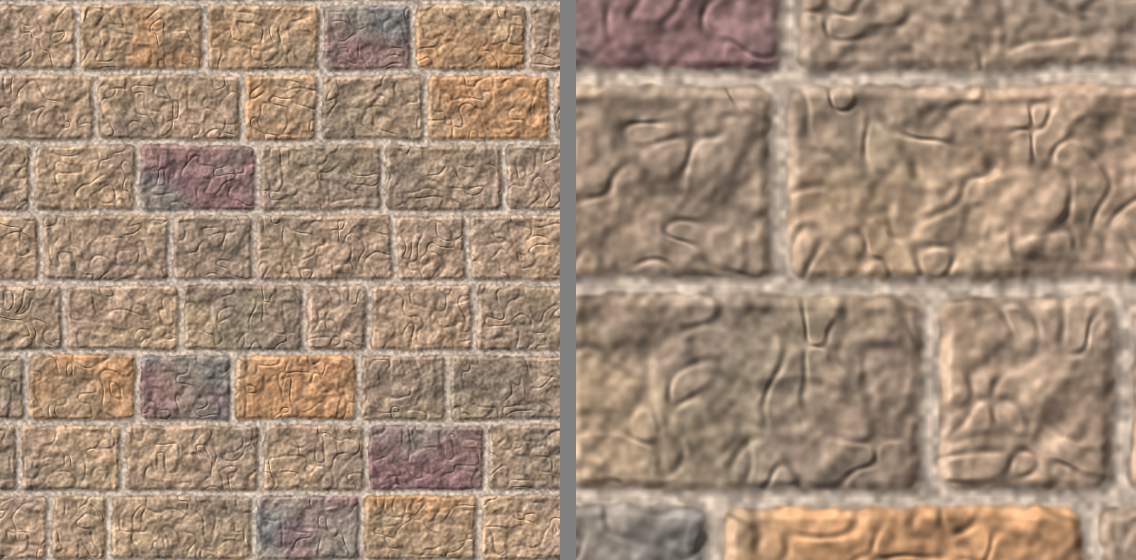
Left: the whole. Right: its middle third, enlarged.
This texture is drawn by a WebGL 2 fragment shader. Its source:

```glsl
#version 300 es
precision highp float;
// Weathered stone wall: eight courses of five unequal rounded blocks in pale mortar.
// Each block gets a hashed width and tint; a periodic noise height field,
// lit from the upper left, gives the chiselled faces and bevelled rims.
uniform vec2 u_resolution;
out vec4 fragColor;

const float COURSES = 8.0;
const float BLOCKS = 5.0;
const float COURSE_SHIFT[8] = float[8](0.64, 0.95, 0.38, 0.35, 0.48, 0.12, 0.22, 0.2);

float hash(vec2 p) {
    vec3 q = fract(p.xyx * 0.1031);
    q += dot(q, q.yzx + 33.33);
    return fract((q.x + q.y) * q.z);
}

// Value noise with n cells across the canvas, wrapping at its borders
float noise(vec2 p, float n) {
    p *= n;
    vec2 i = floor(p), f = fract(p);
    f = f * f * (3.0 - 2.0 * f);
    vec2 a = mod(i, n), b = mod(i + 1.0, n);
    return mix(mix(hash(a), hash(vec2(b.x, a.y)), f.x),
               mix(hash(vec2(a.x, b.y)), hash(b), f.x), f.y);
}

float fbm(vec2 p, float n) {
    float sum = 0.0, amp = 0.571;
    for (int k = 0; k < 3; k++) {
        sum += amp * noise(p, n);
        n *= 2.0;
        amp *= 0.5;
    }
    return sum;
}

// Position of a vertical joint, in block units
float joint(float j, float course) {
    return j + 0.5 * (hash(vec2(mod(j, BLOCKS) + 11.0, course * 7.0 + 3.0)) - 0.5);
}

float roundedBox(vec2 q, vec2 halfSize) {
    vec2 d = abs(q) - halfSize + 0.009;
    return length(max(d, 0.0)) + min(max(d.x, d.y), 0.0) - 0.009;
}

// Narrow wandering wrinkles: 0 in the groove, 1 on the face
float crease(vec2 p, float n) {
    vec2 warp = vec2(noise(p, 31.0), noise(p + 0.37, 31.0)) - 0.5;
    return smoothstep(0.0, 0.42, abs(2.0 * noise(p + 0.028 * warp, n) - 1.0));
}

float surface(vec2 p, vec2 q, vec2 halfSize) {
    float face = 1.0 - smoothstep(-0.007, 0.002, roundedBox(q, halfSize));
    float wrinkles = 0.045 * crease(p, 29.0) + 0.055 * crease(p + 0.41, 53.0);
    return face * (0.07 + wrinkles) + 0.42 * fbm(p, 44.0);
}

vec3 stoneColor(vec2 p, vec2 id) {
    float kind = hash(id * 3.0 + 5.0);
    float tone = hash(id * 5.0 + 17.0);
    float blotch = smoothstep(0.25, 0.75, fbm(p + 0.13, 11.0));
    float stain = smoothstep(0.35, 0.7, fbm(p + 0.61, 8.0));
    vec3 sand = mix(vec3(0.55, 0.495, 0.425), vec3(0.72, 0.6, 0.485), 0.45 * tone + 0.55 * blotch);
    sand = mix(sand, vec3(0.57, 0.49, 0.455), 0.35 * stain);
    vec3 rust = mix(sand, vec3(0.73, 0.54, 0.38), 0.15 + 0.6 * stain);
    vec3 plum = mix(vec3(0.49, 0.48, 0.47), vec3(0.52, 0.405, 0.4), stain);
    plum = mix(plum, sand, 0.4 * blotch);
    vec3 c = kind < 0.18 ? plum : sand;
    return kind > 0.84 ? rust : c;
}

void main() {
    vec2 p = gl_FragCoord.xy / u_resolution;
    float pixel = 1.0 / min(u_resolution.x, u_resolution.y);

    // Find the course and block, with slightly uneven joints
    vec2 sway = vec2(noise(p + 0.2, 30.0), noise(p + 0.7, 18.0)) - 0.5;
    vec2 w = p + 0.005 * sway;
    float v = (1.0 - w.y) * COURSES - 0.03;
    float course = mod(floor(v), COURSES);
    float u = w.x * BLOCKS - COURSE_SHIFT[int(course)];
    float j = floor(u);
    if (u < joint(j, course)) j -= 1.0;
    else if (u >= joint(j + 1.0, course)) j += 1.0;
    float left = joint(j, course), right = joint(j + 1.0, course);
    vec2 id = vec2(mod(j, BLOCKS), course);

    // Local block coordinates in canvas units
    vec2 q = vec2((u - 0.5 * (left + right)) / BLOCKS, (0.5 - fract(v)) / COURSES);
    vec2 halfSize = 0.5 * vec2((right - left) / BLOCKS, 1.0 / COURSES) - 0.0056;
    float d = roundedBox(q, halfSize) + 0.004 * (noise(p, 130.0) - 0.5);

    // Relief light from the upper left
    vec2 toLight = vec2(-0.0022, 0.0022);
    float slope = surface(p, q, halfSize) - surface(p + toLight, q + toLight, halfSize);
    float light = clamp(1.0 + 5.4 * slope, 0.5, 1.4);

    // Stone face with dark grooves and fine grit
    float grit = noise(p, 230.0) - 0.5;
    float groove = 0.5 * (crease(p, 29.0) + crease(p + 0.41, 53.0));
    vec3 stone = stoneColor(p, id) * light * mix(0.84, 1.07, groove);
    stone *= 1.0 + 0.2 * grit;

    // Grainy mortar, shadowed below and right of each block
    float shadow = smoothstep(-0.004, 0.004, roundedBox(q - vec2(0.003, -0.003), halfSize));
    vec3 mortar = vec3(0.76, 0.69, 0.625) * mix(0.66, 1.04, shadow);
    mortar *= 1.0 + 0.3 * grit + 0.3 * (noise(p + 0.5, 150.0) - 0.5);

    float edge = max(0.0022, pixel);
    fragColor = vec4(mix(stone, mortar, smoothstep(-edge, edge, d)), 1.0);
}
```
